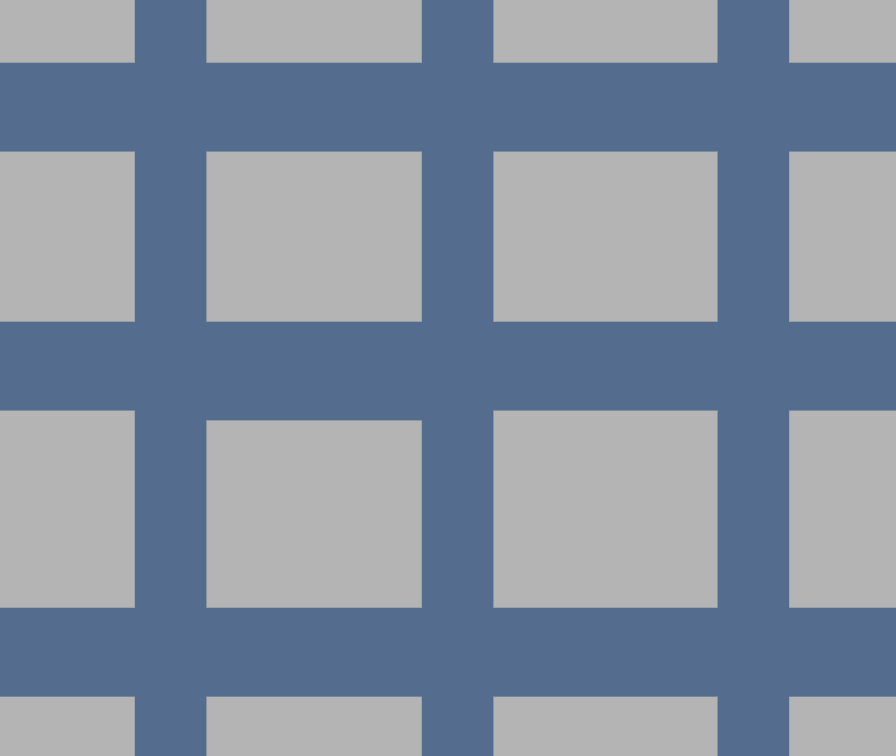
This pattern is drawn by a Shadertoy shader. Its source:

```glsl
// Flat blue lattice of broad bars over grey, unevenly spaced, with one thickened bar segment.

// Lengths are in canvas heights; x is for upright bars, y for level bars.
const vec3 BAR_COLOR = vec3(0.329, 0.427, 0.557);
const vec3 GROUND_COLOR = vec3(0.706);
const int BAR_COUNT = 3;                            // bars along each axis
const vec2 FIRST_CENTER = vec2(0.2257, 0.1373);
const vec2 PITCH = vec2(0.3854, 0.3605);
const vec2 ODD_SHIFT = vec2(-0.0058, 0.0179);       // nudge of every second bar
const vec2 HALF_WIDTH = vec2(0.0474, 0.0588);
const vec2 THICK_CELL = vec2(0.0, 1.0);             // column gap and level bar that is thicker
const float EXTRA_THICKNESS = 0.0130;               // added to its lower edge

vec2 barCenter(vec2 index) {
    return FIRST_CENTER + index * PITCH + mod(index, 2.0) * ODD_SHIFT;
}

// Signed distance to an axis-aligned box.
float boxDistance(vec2 p, vec2 center, vec2 halfSize) {
    vec2 d = abs(p - center) - halfSize;
    return length(max(d, 0.0)) + min(max(d.x, d.y), 0.0);
}

// Signed distance to the nearest bar of either direction.
float latticeDistance(vec2 p) {
    float nearest = 1e3;
    for (int i = 0; i < BAR_COUNT; i++) {
        vec2 d = abs(p - barCenter(vec2(float(i)))) - HALF_WIDTH;
        nearest = min(nearest, min(d.x, d.y));
    }
    return nearest;
}

// Signed distance to the thickened segment between two upright bars.
float thickSegmentDistance(vec2 p) {
    vec2 start = barCenter(THICK_CELL);
    float endX = barCenter(THICK_CELL + vec2(1.0, 0.0)).x;
    vec2 center = vec2(0.5 * (start.x + endX), start.y - 0.5 * EXTRA_THICKNESS);
    vec2 halfSize = vec2(0.5 * (endX - start.x), HALF_WIDTH.y + 0.5 * EXTRA_THICKNESS);
    return boxDistance(p, center, halfSize);
}

void mainImage(out vec4 fragColor, in vec2 fragCoord) {
    vec2 p = fragCoord / iResolution.y;
    float d = min(latticeDistance(p), thickSegmentDistance(p));

    // One-pixel edge coverage
    float coverage = clamp(0.5 - d * iResolution.y, 0.0, 1.0);
    fragColor = vec4(mix(GROUND_COLOR, BAR_COLOR, coverage), 1.0);
}
```
